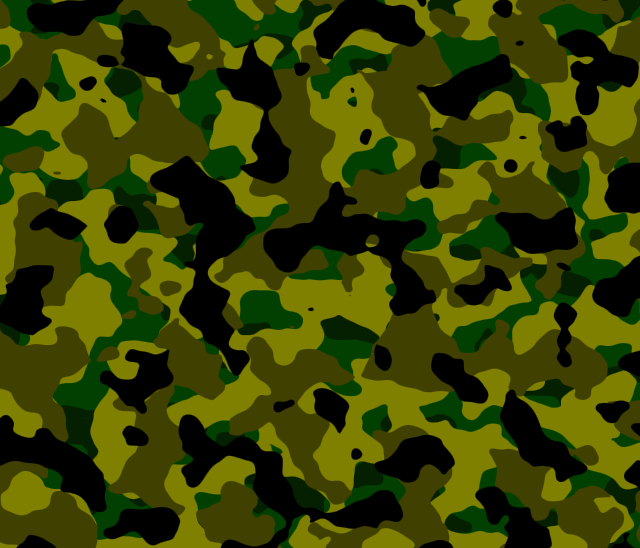
This pattern is drawn by a Shadertoy shader. Its source:

```glsl
// Woodland camouflage: layered organic blobs in olive, green, brown and black.
#define SCALE 10.0          // noise cells per canvas height
#define STRETCH 1.15        // horizontal elongation of the blobs
#define GREEN_LEVEL 0.078   // a higher level gives less of that layer
#define SHADE_LEVEL 0.19
#define BROWN_LEVEL 0.066
#define BLACK_LEVEL 0.208

const vec3 OLIVE = vec3(0.50, 0.50, 0.00);
const vec3 GREEN = vec3(0.005, 0.25, 0.00);
const vec3 SHADE = vec3(0.02, 0.125, 0.00);
const vec3 BROWN = vec3(0.25, 0.25, 0.00);
const vec3 BLACK = vec3(0.0);

// Random unit vector for a lattice point
vec2 randomDirection(vec2 cell) {
    float h = fract(sin(dot(cell, vec2(127.1, 311.7))) * 43758.5453);
    return vec2(cos(6.28318 * h), sin(6.28318 * h));
}

// Contribution of one cell corner
float corner(vec2 cell, vec2 f, vec2 offset) {
    return dot(randomDirection(cell + offset), f - offset);
}

float gradientNoise(vec2 p) {
    vec2 cell = floor(p);
    vec2 f = fract(p);
    vec2 s = f * f * f * (f * (f * 6.0 - 15.0) + 10.0);
    float low = mix(corner(cell, f, vec2(0, 0)), corner(cell, f, vec2(1, 0)), s.x);
    float high = mix(corner(cell, f, vec2(0, 1)), corner(cell, f, vec2(1, 1)), s.x);
    return mix(low, high, s.y);
}

// Rotated octaves hide the lattice and give the outlines their wobble
float blobField(vec2 p, float seed) {
    const mat2 turn = mat2(0.8, 0.6, -0.6, 0.8);
    p += seed * vec2(37.3, 19.7);
    float sum = gradientNoise(p);
    p = turn * p * 1.7;
    sum += 0.6 * gradientNoise(p);
    p = turn * p * 1.9;
    return sum + 0.2 * gradientNoise(p);
}

// Crisp, antialiased mask of one layer
float layer(vec2 p, float seed, float level) {
    float d = blobField(p, seed) - level;
    return clamp(0.5 + d / max(fwidth(d), 1e-5), 0.0, 1.0);
}

void mainImage(out vec4 fragColor, in vec2 fragCoord) {
    vec2 p = fragCoord / iResolution.y * SCALE;
    p.x /= STRETCH;

    // Dark shade only shows inside the green patches
    vec3 foliage = mix(GREEN, SHADE, layer(p, 2.0, SHADE_LEVEL));

    // Stack from the ground colour up to black
    vec3 color = mix(OLIVE, foliage, layer(p, 1.0, GREEN_LEVEL));
    color = mix(color, BROWN, layer(p, 3.0, BROWN_LEVEL));
    color = mix(color, BLACK, layer(p, 4.0, BLACK_LEVEL));

    fragColor = vec4(color, 1.0);
}
```
